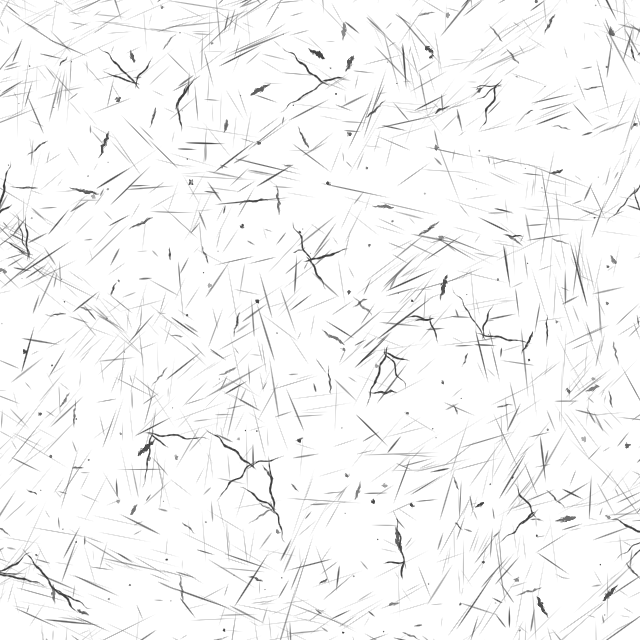
Write a Shadertoy shader that draws this texture.

```glsl
// Fine charcoal scratches, ragged gouges, cracks and specks scattered on white.

const vec3 PAPER = vec3(1.0);
const vec3 INK = vec3(0.25);
const float BUNDLE_CELL = 0.125;
const int BUNDLE_STROKES = 14;
const vec2 BUNDLE_SPREAD = vec2(0.12, 0.045);
const float LOOSE_CELL = 0.0625;
const int LOOSE_STROKES = 3;
const vec2 HAIR_WIDTH = vec2(0.0002, 0.0013);   // thinnest, thickest half width
const float GOUGE_CELL = 0.105;
const float CRACK_CELL = 0.25;
const float SPECK_CELL = 0.08;
const float MAIN_ANGLE = 0.55;
const float TAU = 6.2832;

vec4 hash4(vec2 cell, float seed) {
    vec4 q = fract((cell + seed * vec2(17.17, 41.73)).xyxy * vec4(0.1031, 0.1030, 0.0973, 0.1099));
    q += dot(q, q.wzxy + 33.33);
    return fract((q.xxyz + q.yzzw) * q.zywx);
}

float cornerSlope(vec2 corner, vec2 offset) {
    float a = TAU * hash4(corner, 9.0).x;
    return dot(vec2(cos(a), sin(a)), offset);
}

float gradientNoise(vec2 p) {
    vec2 i = floor(p), f = p - i, u = f * f * (3.0 - 2.0 * f), e = vec2(1, 0);
    return mix(mix(cornerSlope(i, f), cornerSlope(i + e.xy, f - e.xy), u.x),
               mix(cornerSlope(i + e.yx, f - e.yx), cornerSlope(i + e.xx, f - e.xx), u.x), u.y);
}

vec2 turn(vec2 p, float a) {
    float c = cos(a), s = sin(a);
    return vec2(c * p.x + s * p.y, c * p.y - s * p.x);
}

// Box-filtered coverage of a needle along x, thicker towards its tail
float needle(vec2 p, float halfLength, float halfWidth, float blur) {
    float t = p.x / halfLength;
    float w = halfWidth * max(1.0 - t * t, 0.0) * (1.0 - 0.45 * t);
    return (clamp(p.y + 0.5 * blur, -w, w) - clamp(p.y - 0.5 * blur, -w, w)) / blur;
}

void lay(inout float ink, float coverage) { ink += (1.0 - ink) * coverage; }

float hair(vec2 p, vec4 h, float halfLength, float blur) {
    float halfWidth = mix(HAIR_WIDTH.x, HAIR_WIDTH.y, h.z * h.z * h.z);
    return needle(p, halfLength, halfWidth, blur) * mix(0.4, 0.95, h.w);
}

// Sheaves of nearly parallel hairs
void drawBundles(inout float ink, vec2 uv, float blur) {
    vec2 home = floor(uv / BUNDLE_CELL);
    for (int k = 0; k < 25; k++) {
        vec2 cell = home + vec2(k % 5, k / 5) - 2.0;
        vec4 b = hash4(cell, 1.0);
        float angle = MAIN_ANGLE + (b.z + b.w - 1.0) * 2.2;
        vec2 p = turn(uv - (cell + b.xy) * BUNDLE_CELL, angle);
        if (abs(p.x) > 0.19 || abs(p.y) > 0.08) continue;
        for (int n = 0; n < BUNDLE_STROKES; n++) {
            vec4 h = hash4(cell, 20.0 + float(n)), g = hash4(cell, 50.0 + float(n));
            vec2 q = turn(p - (h.xy * 2.0 - 1.0) * BUNDLE_SPREAD, (g.x - 0.5) * 0.4);
            lay(ink, hair(q, h, mix(0.015, 0.06, g.y * g.y), blur));
        }
    }
}

// Single hairs in every direction, thinned out in calm regions
void drawLooseHairs(inout float ink, vec2 uv, float blur) {
    vec2 home = floor(uv / LOOSE_CELL);
    for (int k = 0; k < 9; k++) {
        vec2 cell = home + vec2(k % 3, k / 3) - 1.0;
        float density = 0.7 + 0.9 * gradientNoise(cell * 0.27 + 3.3);
        for (int n = 0; n < LOOSE_STROKES; n++) {
            vec4 h = hash4(cell, 80.0 + float(n)), g = hash4(cell, 90.0 + float(n));
            if (g.x > density) continue;
            vec2 q = turn(uv - (cell + h.xy) * LOOSE_CELL, TAU * g.y);
            lay(ink, hair(q, h, mix(0.007, 0.04, g.z * g.z), blur));
        }
    }
}

// Short dark spindles with ragged sides
void drawGouges(inout float ink, vec2 uv, float blur) {
    vec2 home = floor(uv / GOUGE_CELL);
    for (int k = 0; k < 9; k++) {
        vec2 cell = home + vec2(k % 3, k / 3) - 1.0;
        vec4 h = hash4(cell, 110.0), g = hash4(cell, 111.0);
        vec2 q = turn(uv - (cell + h.xy) * GOUGE_CELL, TAU * h.z);
        float halfLength = mix(0.008, 0.025, g.x);
        if (abs(q.x) > halfLength || abs(q.y) > 0.012) continue;
        q.y += 0.003 * gradientNoise(vec2(q.x * 110.0, h.w * 50.0));
        float ragged = 1.0 + 1.1 * gradientNoise(q * vec2(220.0, 380.0) + h.w * 40.0);
        float halfWidth = mix(0.001, 0.0036, g.y * g.y) * ragged;
        lay(ink, needle(q, halfLength, halfWidth, blur) * mix(0.6, 1.0, g.z));
    }
}

// Crooked arms spreading from a common knot
void drawCracks(inout float ink, vec2 uv, float blur) {
    vec2 home = floor(uv / CRACK_CELL);
    for (int k = 0; k < 9; k++) {
        vec2 cell = home + vec2(k % 3, k / 3) - 1.0;
        vec4 c = hash4(cell, 130.0);
        vec2 p = uv - (cell + c.xy) * CRACK_CELL;
        if (dot(p, p) > 0.014) continue;
        for (int n = 0; n < 3; n++) {
            vec4 h = hash4(cell, 140.0 + float(n));
            float halfLength = mix(0.015, 0.055, h.y);
            vec2 q = turn(p, TAU * h.x) - vec2(0.75 * halfLength, 0.0);
            q.y += 0.007 * gradientNoise(vec2(q.x * 55.0, h.z * 30.0));
            float halfWidth = mix(0.0007, 0.0017, h.w) * (1.0 + gradientNoise(q * 150.0));
            lay(ink, needle(q, halfLength, halfWidth, blur));
        }
    }
}

// Small irregular blots
void drawSpecks(inout float ink, vec2 uv, float blur) {
    vec2 home = floor(uv / SPECK_CELL);
    for (int k = 0; k < 9; k++) {
        vec2 cell = home + vec2(k % 3, k / 3) - 1.0;
        vec4 h = hash4(cell, 160.0);
        vec2 p = uv - (cell + h.xy) * SPECK_CELL;
        if (dot(p, p) > 0.0002) continue;
        float radius = mix(0.0007, 0.0036, h.z * h.z * h.z);
        float edge = length(p) - radius * (1.0 + 1.2 * gradientNoise(p * 260.0 + h.w * 60.0));
        lay(ink, (1.0 - smoothstep(-0.6 * blur, 0.6 * blur, edge)) * mix(0.4, 1.0, h.w));
    }
}

void mainImage(out vec4 fragColor, in vec2 fragCoord) {
    vec2 uv = fragCoord / iResolution.y;
    float blur = 1.2 / iResolution.y;
    float ink = 0.0;
    drawBundles(ink, uv, blur);
    drawLooseHairs(ink, uv, blur);
    drawGouges(ink, uv, blur);
    drawCracks(ink, uv, blur);
    drawSpecks(ink, uv, blur);
    fragColor = vec4(mix(PAPER, INK, ink), 1.0);
}
```
